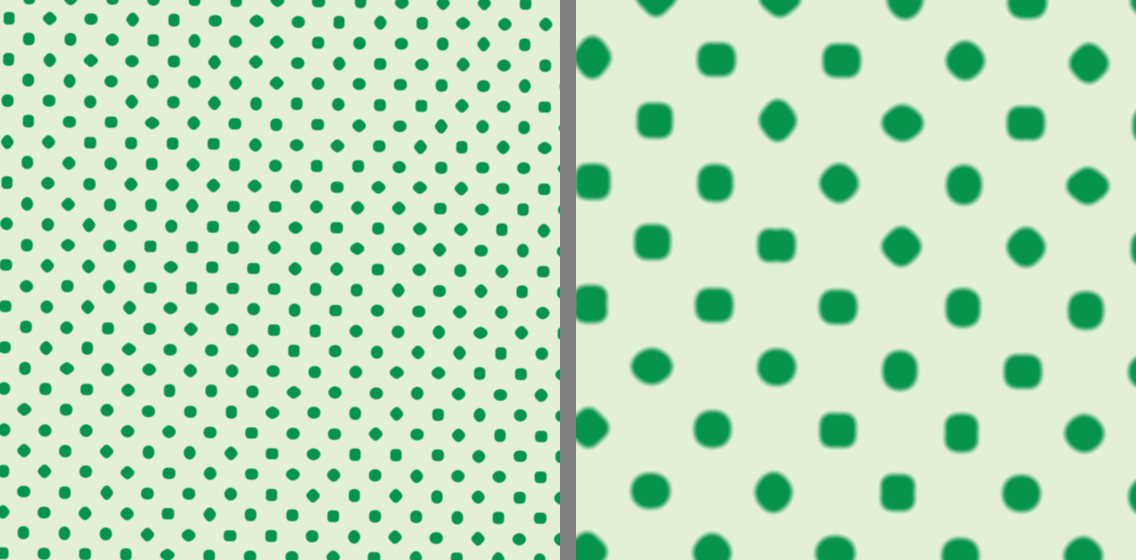
Left: the whole. Right: its middle third, enlarged.
This pattern is drawn by a WebGL 2 fragment shader. Its source:

```glsl
#version 300 es
precision highp float;

#define PITCH vec2(0.0738, 0.0735)
#define ORIGIN vec2(0.0156, 0.9674)
#define TILT 0.012
#define DOT_RADIUS 0.0112
#define EDGE_SOFTNESS 0.0024
#define STRETCH 0.08
#define CORNERS 0.07
#define JITTER 0.0007
#define PAPER vec3(0.89, 0.94, 0.83)
#define GREEN vec3(0.02, 0.58, 0.29)

uniform vec2 u_resolution;
out vec4 fragColor;

vec2 hash2(vec2 id) {
    vec2 k = vec2(dot(id, vec2(127.1, 311.7)), dot(id, vec2(269.5, 183.3)));
    return fract(sin(k) * 43758.55) * 2.0 - 1.0;
}

// Signed distance to a slightly uneven dot: wide or tall, square or diamond
float unevenDot(vec2 p, vec2 id) {
    vec2 shape = hash2(id);
    p -= JITTER * hash2(id + 37.0);
    float angle = atan(p.y, p.x + 1e-7);
    float wobble = STRETCH * shape.x * cos(2.0 * angle)
                 + CORNERS * shape.y * cos(4.0 * angle);
    return length(p) - DOT_RADIUS * (1.0 + wobble);
}

void main() {
    vec2 uv = gl_FragCoord.xy / u_resolution;

    // Tilted grid coordinates
    float c = cos(TILT), s = sin(TILT);
    vec2 p = uv - ORIGIN;
    vec2 grid = vec2(c * p.x - s * p.y, s * p.x + c * p.y) / PITCH;

    // Diagonal axes turn the staggered rows into a plain square lattice
    vec2 id = floor(vec2(grid.x + grid.y, grid.x - grid.y) + 0.5);
    vec2 center = 0.5 * vec2(id.x + id.y, id.x - id.y);
    float dist = unevenDot((grid - center) * PITCH, id);

    // Soft printed edge, never thinner than a pixel
    float soft = max(EDGE_SOFTNESS, 0.7 / min(u_resolution.x, u_resolution.y));
    float ink = 1.0 - smoothstep(-soft, soft, dist);
    fragColor = vec4(mix(PAPER, GREEN, ink), 1.0);
}
```
